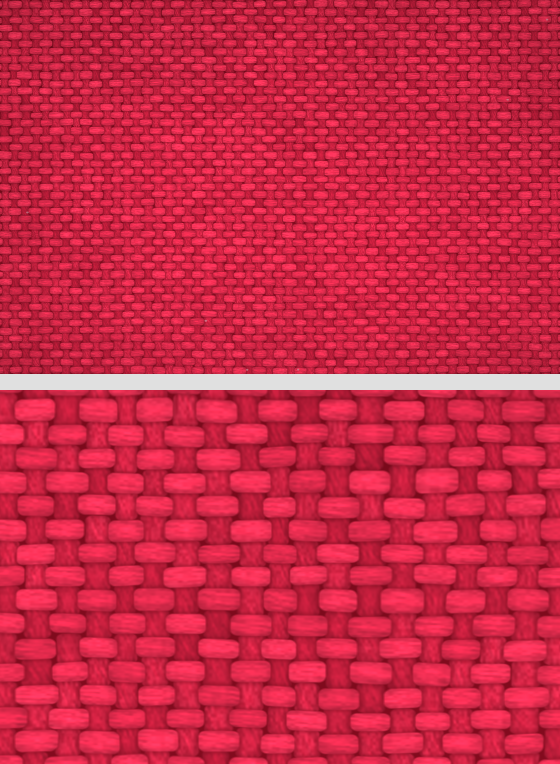
Top: the whole. Bottom: its middle third, enlarged.
A Shadertoy shader for this texture:

```glsl
// Red plain-weave cloth: bright horizontal weft floats alternate with darker
// vertical warp floats in a checkerboard. Each float is a rounded box with
// yarn shading and fibre streaks, laid over the dark gaps between threads.

const vec2 THREADS = vec2(55.0, 47.0);
const vec3 GAP = vec3(0.43, 0.03, 0.09);
const vec3 WARP = vec3(0.75, 0.11, 0.225);
const vec3 WEFT = vec3(0.93, 0.175, 0.315);
const vec3 PINK = vec3(0.93, 0.31, 0.44);
const vec3 LINT = vec3(0.80, 0.62, 0.67);

float hash(vec2 p) {
    return fract(sin(dot(p, vec2(127.1, 311.7))) * 43758.5453);
}

float noise(vec2 p) {
    vec2 i = floor(p);
    vec2 f = fract(p);
    f = f * f * (3.0 - 2.0 * f);
    return mix(mix(hash(i), hash(i + vec2(1.0, 0.0)), f.x),
               mix(hash(i + vec2(0.0, 1.0)), hash(i + 1.0), f.x), f.y);
}

float roundBox(vec2 p, vec2 halfSize, float radius) {
    vec2 q = abs(p) - halfSize + radius;
    return length(max(q, 0.0)) + min(max(q.x, q.y), 0.0) - radius;
}

// Yarn colour; p.x runs along the float and p.y across it, both about -1..1.
vec3 yarn(vec3 base, vec2 p, vec2 id, float slant) {
    float tint = hash(id + 17.3);
    float fibre = noise(vec2(p.x * 1.3, (p.y + slant * p.x) * 4.0) + id * 7.0);
    float fuzz = noise(p * 4.5 + id * 13.0);
    float roundness = 1.0 - 0.20 * p.y * p.y - 0.13 * p.x * p.x;
    float light = roundness * (0.91 + 0.12 * tint + 0.20 * (fibre - 0.5));
    vec3 colour = mix(base, PINK, 0.32 * fuzz * tint);
    return colour * (light + 0.12 * (fuzz - 0.5) + 0.04);
}

// Lays the floats of one thread direction near p over the colour below.
vec3 layFloats(vec3 below, vec2 p, float isWeft, float edge) {
    vec3 colour = below;
    vec2 cell = floor(p);
    for (int j = -1; j <= 1; j++) {
        for (int i = -1; i <= 1; i++) {
            vec2 id = cell + vec2(float(i), float(j));
            if (mod(id.x + id.y, 2.0) != isWeft) continue;

            // Small differences in place, size and tilt of every float
            vec2 jitter = vec2(hash(id), hash(id + 5.7)) - 0.5;
            vec2 q = p - id - 0.5 - 0.09 * jitter;
            q.y += q.x * 0.12 * (hash(id + 9.1) - 0.5);
            vec2 halfSize = isWeft > 0.5 ? vec2(0.64, 0.43) : vec2(0.43, 0.66);
            halfSize *= 0.94 + 0.12 * hash(id + 2.4);

            float d = roundBox(q, halfSize, 0.24);
            float cover = 1.0 - smoothstep(-edge, edge, d);
            float shadow = 1.0 - smoothstep(0.0, 0.22, d + 0.03);
            vec2 s = q / halfSize;
            vec3 thread = isWeft > 0.5 ? yarn(WEFT, s, id, 0.15)
                                       : yarn(WARP, s.yx, id, 0.55);
            thread *= 1.0 + 0.05 * s.y * isWeft;
            colour = mix(colour, GAP, 0.42 * shadow);
            colour = mix(colour, thread, cover);
        }
    }
    return colour;
}

void mainImage(out vec4 fragColor, in vec2 fragCoord) {
    vec2 uv = fragCoord / iResolution.xy;
    float edge = max(0.05, 0.6 * THREADS.y / iResolution.y);

    // Threads wander gently across the cloth
    vec2 p = uv * THREADS;
    vec2 wander = vec2(noise(p * vec2(0.6, 0.16)), noise(p * vec2(0.13, 0.6) + 40.0));
    p += 0.30 * (wander - 0.5);

    // Warp first, then weft on top
    vec3 colour = layFloats(GAP, p, 0.0, edge);
    colour = layFloats(colour, p, 1.0, edge);

    // Contrast is softer low down, where the light is flatter
    vec3 flatRed = vec3(0.82, 0.135, 0.26);
    colour = mix(colour, flatRed, 0.16 * (1.0 - uv.y));

    // Rare pale lint caught in the weave
    vec2 id = floor(p);
    vec2 spot = 0.2 + 0.6 * vec2(hash(id + 3.3), hash(id + 6.6));
    float speck = 1.0 - smoothstep(0.04, 0.04 + 2.0 * edge, length(fract(p) - spot));
    colour = mix(colour, LINT, 0.6 * speck * step(0.994, hash(id + 31.0)));

    // Broad uneven light, dimmer toward the top and corners
    vec2 c = uv - vec2(0.5, 0.42);
    float light = 1.07 - 0.34 * dot(c, c) + 0.06 * (noise(uv * 6.0) - 0.5);
    fragColor = vec4(clamp(colour * light, 0.0, 1.0), 1.0);
}
```
